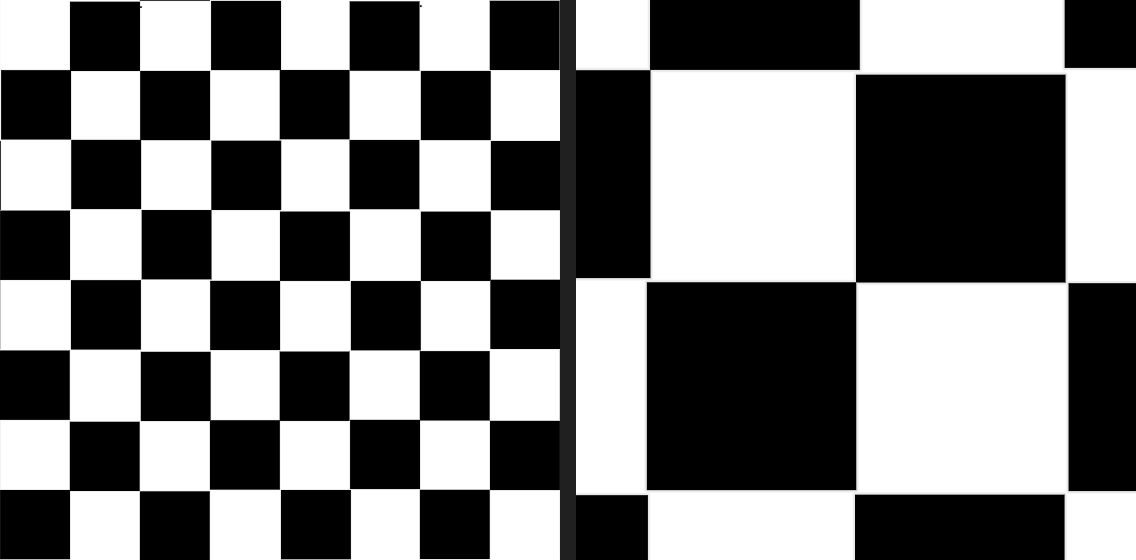
Left: the whole. Right: its middle third, enlarged.
This pattern is drawn by a WebGL 2 fragment shader. Its source:

```glsl
#version 300 es
precision highp float;

uniform vec2 u_resolution;
out vec4 fragColor;

const float CELLS = 8.0;
const vec2 HALF_SIZE = vec2(0.499, 0.495);
const vec2 MEAN_SHIFT = vec2(0.008, -0.005);
const float JITTER = 0.016;
const float SPECK_RADIUS = 0.012;
const vec3 INK = vec3(0.0);
const vec3 PAPER = vec3(1.0);
const vec3 FRINGE = vec3(0.91);

vec2 hash22(vec2 p) {
    vec3 q = fract(vec3(p.xyx) * vec3(0.1031, 0.1030, 0.0973));
    q += dot(q, q.yzx + 33.33);
    return fract((q.xx + q.yz) * q.zy);
}

float boxDistance(vec2 p, vec2 halfSize) {
    vec2 d = abs(p) - halfSize;
    return length(max(d, 0.0)) + min(max(d.x, d.y), 0.0);
}

// Nearest dark square, each nudged by a hash of its wrapped cell
float checkerDistance(vec2 p, float cells, float jitter) {
    vec2 home = floor(p);
    float nearest = 10.0;
    for (int y = -1; y <= 1; y++) {
        for (int x = -1; x <= 1; x++) {
            vec2 cell = home + vec2(x, y);
            if (mod(cell.x + cell.y, 2.0) > 0.5) continue;
            vec2 nudge = (hash22(mod(cell, cells) + 3.0) * 2.0 - 1.0) * jitter;
            vec2 center = cell + 0.5 + MEAN_SHIFT + nudge;
            nearest = min(nearest, boxDistance(p - center, HALF_SIZE));
        }
    }
    return nearest;
}

// Tiny ink specks beside the column lines of the top row
float speckDistance(vec2 p, float cells, float radius) {
    float nearest = 10.0;
    for (int i = 2; i <= 6; i++) {
        vec2 offset = (hash22(vec2(i, 17)) - 0.5) * 0.03;
        vec2 center = vec2(float(i) + 0.015, cells - 0.09) + offset;
        nearest = min(nearest, length(p - center) - radius);
    }
    return nearest;
}

void main() {
    vec2 p = gl_FragCoord.xy / u_resolution * CELLS;
    float pixel = CELLS / min(u_resolution.x, u_resolution.y);

    float squares = checkerDistance(p, CELLS, JITTER);
    float specks = speckDistance(p, CELLS, SPECK_RADIUS);
    float shape = min(squares, specks);

    // Pale fringe just outside the crisp ink edge
    vec3 ground = mix(FRINGE, PAPER, smoothstep(0.004, 0.016, shape));
    vec3 color = mix(INK, ground, smoothstep(-0.5 * pixel, 0.5 * pixel, shape));
    fragColor = vec4(color, 1.0);
}
```
